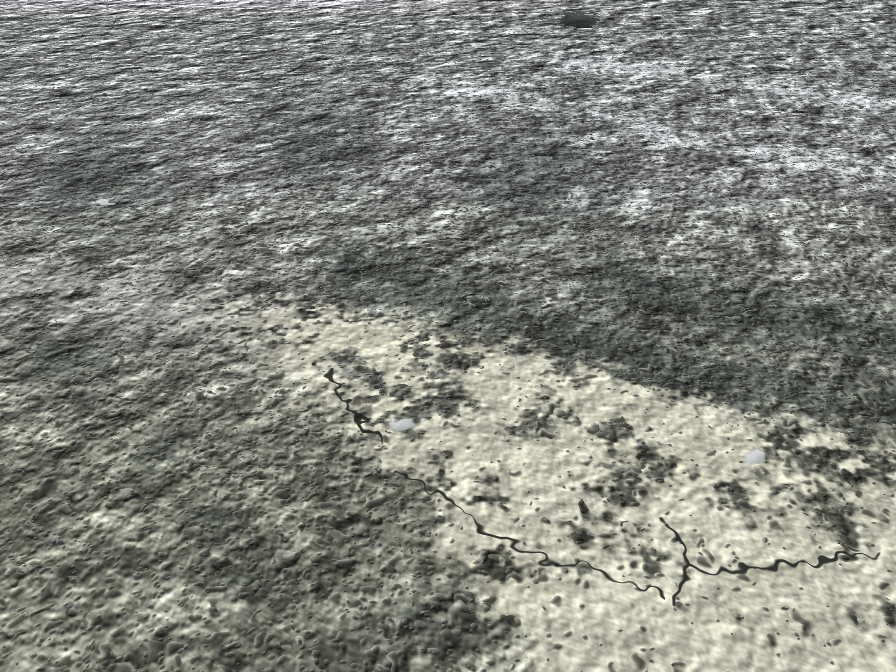
Give the GLSL for this texture, as a WebGL 2 fragment shader.

```glsl
#version 300 es
precision highp float;
uniform vec2 u_resolution;
out vec4 fragColor;

const float HORIZON = 1.25, DEPTH = 1.4, GRAIN = .0025, RELIEF = 4.2;
const vec2 LIGHT = vec2(-.55, .83);
const vec3 SOIL_NEAR = vec3(.49, .50, .45);
const vec3 SOIL_FAR = vec3(.55, .56, .56);
const vec3 HAZE = vec3(.72, .71, .73);
const vec3 CLAY = vec3(.77, .765, .69);
const vec3 CLAY_COOL = vec3(.67, .67, .66);
const vec3 SALT = vec3(.82, .84, .85);
const vec3 SHADOW = vec3(.21, .23, .22);
const vec3 STONE = vec3(.61, .61, .57);

// Line pieces: start, end
const vec4 CRACKS[10] = vec4[](
  vec4(.50, .44, .52, .385), vec4(.52, .385, .565, .343),
  vec4(.59, .29, .70, .228), vec4(.70, .228, .76, .185),
  vec4(.76, .185, .89, .15), vec4(.89, .15, .99, .105),
  vec4(1.01, .095, 1.013, .155), vec4(1.013, .155, 1, .22),
  vec4(1.013, .155, 1.14, .155), vec4(1.14, .155, 1.31, .165));
const vec4 STREAKS[5] = vec4[](
  vec4(.64, .875, .97, .815), vec4(.97, .80, 1.34, .745),
  vec4(.83, .909, 1.06, .888), vec4(1.11, .873, 1.34, .846),
  vec4(.85, .70, 1.15, .715));
const vec4 RIDGES[4] = vec4[](
  vec4(.52, .60, .70, .56), vec4(.68, .55, .97, .465),
  vec4(.97, .455, 1.34, .39), vec4(.90, .58, 1.34, .49));
// Patches and stones: centre, radius
const vec3 HOLLOWS[8] = vec3[](
  vec3(.31, .235, .05), vec3(.38, .13, .06), vec3(.10, .46, .07), vec3(.24, .33, .04),
  vec3(.47, .79, .08), vec3(.80, .735, .10), vec3(.15, .74, .09), vec3(.62, .06, .07));
const vec3 DEBRIS[5] = vec3[](
  vec3(.65, .41, .075), vec3(1.20, .255, .075), vec3(.94, .31, .055),
  vec3(.80, .375, .05), vec3(.53, .46, .045));
const vec3 PALE_STONES[6] = vec3[](
  vec3(.16, .70, .012), vec3(1.128, .32, .018), vec3(.60, .372, .014),
  vec3(.472, .989, .009), vec3(.92, .928, .007), vec3(.55, .655, .010));

float hash(vec2 p) {
  vec3 q = fract(p.xyx * vec3(.1031, .1030, .0973));
  q += dot(q, q.yzx + 33.33);
  return fract((q.x + q.y) * q.z);
}

float noise(vec2 p) {
  vec2 i = floor(p), f = fract(p);
  f = f * f * (3. - 2. * f);
  return mix(mix(hash(i), hash(i + vec2(1, 0)), f.x),
             mix(hash(i + vec2(0, 1)), hash(i + 1.), f.x), f.y);
}

// Fine octaves fade with distance
float height(vec2 q, float footprint) {
  float sum = 0., amp = .5, freq = 9.;
  for (int i = 0; i < 6; i++) {
    sum += amp * exp(-.35 * freq * footprint) * noise(q * freq + float(i) * 17.3);
    freq *= 1.93;
    amp *= .72;
  }
  return sum;
}

float segment(vec2 p, vec4 s) {
  vec2 a = p - s.xy, b = s.zw - s.xy;
  return length(a - b * clamp(dot(a, b) / dot(b, b), 0., 1.));
}

float blob(vec2 p, vec3 b) {
  vec2 d = (p - b.xy) / (b.z * vec2(1, .75));
  return exp(-dot(d, d));
}

// Scattered clods: coverage, shading, cast shadow
vec3 clods(vec2 q, float density) {
  vec3 result = vec3(0);
  for (int k = 0; k < 9; k++) {
    vec2 id = floor(q) + vec2(k % 3 - 1, k / 3 - 1);
    vec2 d = (q - id - vec2(hash(id), hash(id + 31.7))) / (.14 + .26 * hash(id + 7.1));
    float present = step(hash(id + 53.9), density);
    float cover = present * smoothstep(1., .75, length(d * vec2(.85, 1.1)));
    result.z = max(result.z, present * smoothstep(1.3, .4, length(d + LIGHT * .6)));
    if (cover > result.x) result.xy = vec2(cover, dot(d, LIGHT));
  }
  return result;
}

void main() {
  vec2 p = gl_FragCoord.xy / u_resolution.y;
  float depth = 1. / (HORIZON - p.y);
  vec2 ground = vec2((p.x - .667) * depth, DEPTH * depth);
  float footprint = GRAIN * DEPTH * depth * depth;
  vec2 wobble = vec2(noise(ground * 22.), noise(ground * 22. + 40.)) - .5;
  wobble += .8 * vec2(noise(ground * 70.), noise(ground * 70. + 9.)) - .4;
  vec2 w = p + wobble * vec2(.07, .045) / depth;

  // Broad regions
  float upper = .55 + (w.x < .5 ? .12 : .265) * (.5 - w.x);
  float bend = max(w.x - .33, 0.);
  float lower = .55 - .24 * min(w.x, .33) - .275 * bend - 1.67 * bend * bend;
  float clay = smoothstep(-.015, .02, upper - w.y) * smoothstep(-.05, .05, w.y - lower);
  clay *= mix(.6, 1., smoothstep(.2, .45, p.x));
  float debris = 0., hollow = 0., ridge = 0., salt = 0.;
  for (int i = 0; i < 5; i++) {
    debris = max(debris, blob(w, DEBRIS[i]));
    salt = max(salt, smoothstep(.02, .003, segment(w, STREAKS[i])) * (i == 4 ? .4 : .9));
  }
  for (int i = 0; i < 8; i++) hollow = max(hollow, blob(w, HOLLOWS[i]));
  for (int i = 0; i < 4; i++) ridge = max(ridge, smoothstep(.065, .005, segment(w, RIDGES[i])));
  salt *= smoothstep(.1, .5, noise(ground * vec2(25, 14)));
  float fine = noise(ground * 95.);
  float patches = .4 * noise(ground * 14. + 3.) + .33 * noise(ground * 37.) + .27 * fine;
  clay *= smoothstep(.3, .5, patches + .08 - .3 * debris);

  // Ground colour
  vec3 color = mix(SOIL_NEAR, SOIL_FAR, smoothstep(.2, .9, p.y)) * (.35 + 1.25 * patches);
  color = mix(color, HAZE, .85 * smoothstep(.97, .995, w.y) * smoothstep(1., .4, p.x));
  color = mix(color, SHADOW, .55 * hollow + .62 * ridge * (1. - hollow));
  color = mix(color, mix(CLAY_COOL, CLAY, smoothstep(.2, .5, p.x)) * (.9 + .2 * fine), clay);
  color = mix(color, SALT, salt);

  // Lit relief
  vec2 toLight = LIGHT * (.006 + .4 * footprint);
  float slope = height(ground, footprint) - height(ground + toLight, footprint);
  color *= clamp(1. + RELIEF * slope * (1. - .55 * max(clay, salt)), .3, 1.65);

  // Clods at three sizes
  for (float freq = 27.; freq < 100.; freq *= 1.8) {
    vec3 c = clods(ground * freq + freq + wobble * .8, mix(.36, .08, clay));
    float visible = exp(-.3 * freq * footprint);
    color *= 1. - .5 * c.z * visible;
    color = mix(color, mix(STONE, color, .5) * (.95 + .5 * c.y), c.x * visible * .8);
  }

  // Cracks
  float crack = 1., width = .004 * noise(p * 30.);
  for (int i = 0; i < 10; i++) crack = min(crack, segment(p + wobble * .025, CRACKS[i]));
  color = mix(color, SHADOW * .6, .9 * smoothstep(width + .003, width - .001, crack));

  // Pale stones and a far boulder
  for (int i = 0; i < 6; i++) {
    vec2 d = (p + wobble * .012 - PALE_STONES[i].xy) / PALE_STONES[i].z * vec2(.9, 1.6);
    color = mix(color, SALT * (.92 + .2 * dot(d, LIGHT)), .9 * smoothstep(1., .6, length(d)));
  }
  vec2 b = (p + wobble * .01 - vec2(.863, .972)) / vec2(.030, .013);
  color = mix(color, SHADOW * (1.1 + .45 * b.y), smoothstep(1.1, .85, length(b)));
  fragColor = vec4(color, 1);
}
```
